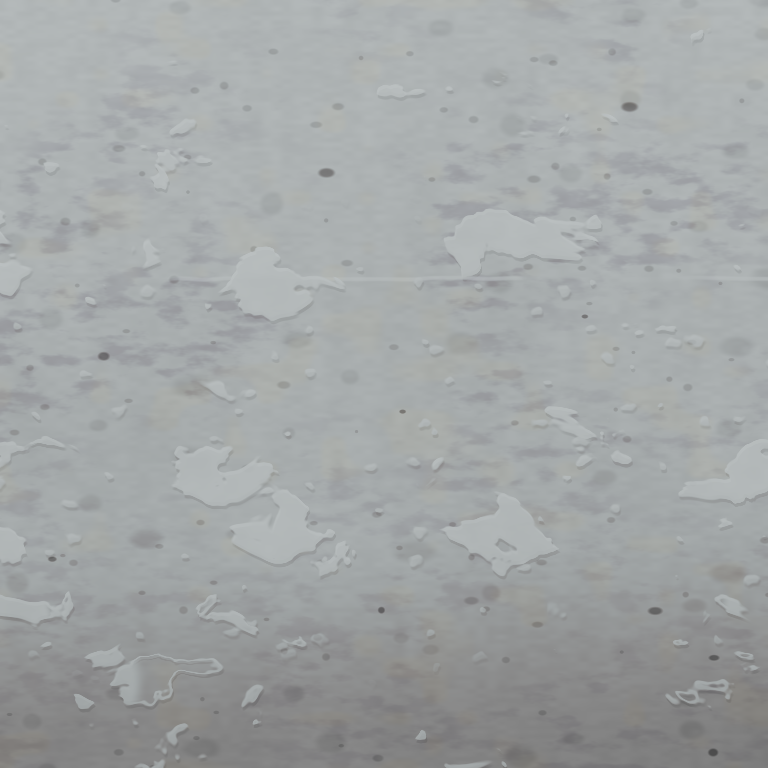
Give the GLSL for this texture, as a WebGL 2 fragment shader.

```glsl
#version 300 es
precision highp float;

uniform vec2 u_resolution;
out vec4 fragColor;

const float BOTTOM_TONE = 0.515;
const float FLOOR_RISE = 0.118;
const float UPPER_RISE = 0.05;
const float STREAK_DEPTH = 0.062;
const float GRAIN_DEPTH = 0.022;
const float PEEL_THRESHOLD = 0.79;
const float PEEL_GAIN = 0.30;
const float SEAM_HEIGHT = 0.637;
const vec2 SHADOW_OFFSET = vec2(-0.0015, 0.0045);
const vec3 COOL_TINT = vec3(0.0, 0.02, 0.023);
const vec3 VIOLET_TINT = vec3(0.002, -0.006, 0.008);
const vec3 RUST_TINT = vec3(0.010, 0.003, -0.012);

// Heights, widths, clump frequencies and clump centres of the peeling bands
const vec3 BAND_HEIGHT = vec3(0.17, 0.33, 0.665);
const vec3 BAND_WIDTH = vec3(0.075, 0.085, 0.042);
const vec3 BAND_FREQUENCY = vec3(1.05, 2.9, 2.8);
const vec3 BAND_CENTRE = vec3(0.14, 0.66, 0.32);

float hash(vec2 p) {
    vec3 q = fract(vec3(p.xyx) * 0.1031);
    q += dot(q, q.yzx + 33.33);
    return fract((q.x + q.y) * q.z);
}

float noise(vec2 p) {
    vec2 i = floor(p), f = fract(p);
    f = f * f * (3.0 - 2.0 * f);
    return mix(mix(hash(i), hash(i + vec2(1, 0)), f.x),
               mix(hash(i + vec2(0, 1)), hash(i + vec2(1, 1)), f.x), f.y);
}

float fbm(vec2 p) {
    float sum = 0.0, amplitude = 0.53;
    for (int i = 0; i < 4; i++) {
        sum += amplitude * noise(p);
        p = mat2(1.6, 0.5, -0.5, 1.6) * p * 1.2 + 17.3;
        amplitude *= 0.5;
    }
    return sum;
}

// Scattered flat ellipses, at most one per grid cell
float scatter(vec2 p, float cells, float density, float radius, float seed) {
    vec2 home = floor(p * cells);
    float cover = 0.0;
    for (int y = -1; y <= 1; y++)
    for (int x = -1; x <= 1; x++) {
        vec2 cell = home + vec2(x, y);
        vec2 key = cell + seed;
        vec2 centre = (cell + vec2(hash(key + 3.1), hash(key + 7.7))) / cells;
        float size = radius * mix(0.45, 1.1, hash(key + 11.9));
        float spread = mix(1.0, 1.9, hash(key + 23.3));
        float d = length((p - centre) / vec2(size * spread, size));
        float present = step(hash(key), density);
        cover = max(cover, present * (1.0 - smoothstep(0.55, 1.1, d)));
    }
    return cover;
}

// Ragged pale skin, gathered in clumps along bands, hollow near the floor
float peel(vec2 p) {
    vec2 warp = vec2(noise(p * 17.0), noise(p * 17.0 + 41.0)) - 0.5;
    vec2 q = p + warp * vec2(0.05, 0.03);
    float zone = 0.0;
    for (int i = 0; i < 3; i++) {
        float slope = 0.035 * sin(q.x * 9.0 + float(i) * 2.0);
        float across = (q.y - BAND_HEIGHT[i] + slope) / BAND_WIDTH[i];
        float clump = 0.5 + 0.5 * cos(6.2832 * BAND_FREQUENCY[i] * (q.x - BAND_CENTRE[i]));
        zone = max(zone, exp(-across * across) * clump);
    }
    float height = fbm(q * vec2(15.0, 24.0) + 5.0) + PEEL_GAIN * zone - PEEL_THRESHOLD;
    float skin = smoothstep(-0.012, 0.018, height);
    float lace = smoothstep(0.42, 0.55, noise(p * 9.0 + 8.0)) * (1.0 - smoothstep(0.2, 0.27, p.y));
    return skin * (1.0 - 0.85 * lace * smoothstep(0.035, 0.065, height));
}

// Small raised flakes with uneven outlines
float flakes(vec2 p) {
    vec2 q = p + 0.007 * (vec2(noise(p * 110.0), noise(p * 110.0 + 9.0)) - 0.5);
    float area = smoothstep(0.08, 0.2, p.y) * (1.0 - smoothstep(0.62, 0.78, p.y));
    return area * scatter(q, 25.0, 0.22, 0.0072, 60.0);
}

void main() {
    vec2 p = gl_FragCoord.xy / u_resolution.y;

    // Broad light falling off towards the floor and its right side
    float base = BOTTOM_TONE + FLOOR_RISE * smoothstep(0.0, 0.33, p.y) + UPPER_RISE * p.y;
    base -= 0.025 * smoothstep(0.45, 1.0, p.x) * (1.0 - smoothstep(0.1, 0.5, p.y));
    base += 0.03 * (fbm(p * 5.0 + 3.0) - 0.5);
    base += 0.006 * smoothstep(-0.002, 0.002, p.y - SEAM_HEIGHT);

    // Level streaks, cloudy stains and fine grain
    float cloud = smoothstep(0.33, 0.65, fbm(p * vec2(4.5, 5.5) + 30.0));
    float streak = smoothstep(0.46, 0.74, fbm(p * vec2(27.0, 68.0)));
    float stain = cloud * streak * mix(0.55, 1.0, smoothstep(0.2, 0.6, p.y));
    float tone = base - STREAK_DEPTH * stain;
    tone += GRAIN_DEPTH * (noise(p * vec2(75.0, 170.0)) - 0.5);
    tone += 0.012 * (noise(p * vec2(48.0, 7.0)) - 0.5);
    tone -= 0.04 * scatter(p, 13.0, 0.3, 0.017, 90.0);
    tone -= 0.075 * scatter(p, 24.0, 0.17, 0.0055, 20.0);
    tone -= 0.2 * scatter(p, 9.0, 0.09, 0.0065, 140.0);

    // Peeling skin, flakes and a broken seam, each casting a thin shadow
    float skin = peel(p), chip = flakes(p);
    float raised = max(skin, chip);
    float above = max(peel(p + SHADOW_OFFSET), flakes(p + SHADOW_OFFSET));
    float below = max(peel(p - SHADOW_OFFSET), flakes(p - SHADOW_OFFSET));
    float seamGap = abs(p.y - SEAM_HEIGHT - 0.004 * (noise(p * 30.0) - 0.5));
    float seam = (1.0 - smoothstep(0.001, 0.004, seamGap)) * smoothstep(0.5, 0.65, noise(vec2(p.x * 8.0, 4.0)));
    tone -= 0.05 * above * (1.0 - raised);
    float pale = 0.5 * base + 0.378 + 0.012 * (noise(p * 60.0) - 0.5);
    tone = mix(tone, pale, max(0.9 * skin, max(0.65 * chip, 0.7 * seam)));
    tone += 0.014 * raised * (1.0 - above) - 0.008 * raised * (1.0 - below);

    // Tone to colour, with violet stains and faint rust
    vec3 colour = vec3(tone) + COOL_TINT * smoothstep(0.52, 0.64, tone);
    colour += VIOLET_TINT * stain * (1.0 - raised);
    colour += RUST_TINT * smoothstep(0.62, 0.85, noise(p * vec2(23.0, 31.0) + 70.0)) * (1.0 - raised);
    fragColor = vec4(clamp(colour, 0.0, 1.0), 1.0);
}
```
